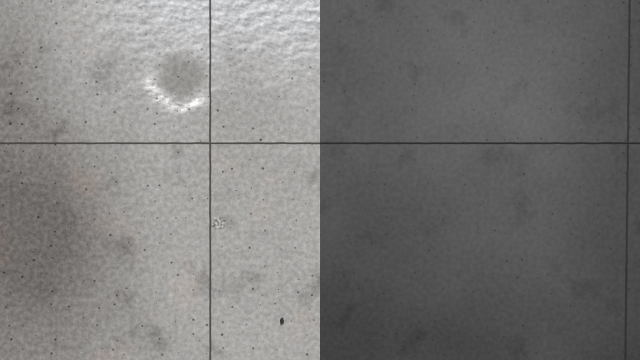
A Shadertoy shader for this texture:

```glsl
#define SPLIT_X 0.889
#define JOINT_Y 0.602
#define LIGHT_JOINT_X 0.584
#define DARK_JOINT_X 1.737
#define JOINT_WIDTH 0.0034
#define PIT_CELL 0.042
#define DENT_POS vec2(0.505, 0.795)
#define CHIP_POS vec2(0.609, 0.378)
#define CONCRETE_LIGHT vec3(0.665, 0.660, 0.650)
#define CONCRETE_STAIN vec3(0.440, 0.425, 0.415)
#define CONCRETE_GLOSS vec3(0.800, 0.805, 0.815)
#define CONCRETE_DARK vec3(0.345)

vec2 hash2(vec2 p) {
    vec3 q = fract(p.xyx * vec3(0.1031, 0.1030, 0.0973));
    q += dot(q, q.yzx + 33.33);
    return fract((q.xx + q.yz) * q.zy);
}

float gradAt(vec2 cell, vec2 offset) {
    float angle = 6.2832 * hash2(cell).x;
    return dot(vec2(cos(angle), sin(angle)), offset);
}

// Gradient noise, roughly -0.7 to 0.7
float noise(vec2 p) {
    vec2 i = floor(p), f = fract(p);
    vec2 u = f * f * f * (f * (f * 6.0 - 15.0) + 10.0);
    vec2 e = vec2(1.0, 0.0);
    return mix(mix(gradAt(i, f), gradAt(i + e, f - e), u.x),
               mix(gradAt(i + e.yx, f - e.yx), gradAt(i + e.xx, f - e.xx), u.x), u.y);
}

float fbm(vec2 p) {
    float sum = 0.0, amp = 0.6;
    for (int k = 0; k < 5; k++) {
        sum += amp * noise(p);
        p = mat2(1.6, 1.2, -1.2, 1.6) * p + 17.3;
        amp *= 0.55;
    }
    return sum;
}

float blob(vec2 p, vec2 centre, vec2 size) {
    vec2 d = (p - centre) / size;
    return exp(-dot(d, d));
}

// Antialiased line coverage for a signed distance
float joint(float d, float width, float px) {
    return 1.0 - smoothstep(0.5 * width - 0.5 * px, 0.5 * width + px, abs(d));
}

// Small dark pits, at most one per cell
float pits(vec2 p, float px) {
    vec2 cell = floor(p / PIT_CELL);
    vec2 rnd = hash2(cell + 71.0);
    vec2 d = (fract(p / PIT_CELL) - 0.2 - 0.6 * hash2(cell)) * PIT_CELL;
    float radius = mix(0.0008, 0.0030, rnd.y * rnd.y);
    return step(0.45, rnd.x) * (1.0 - smoothstep(radius - px, radius + px, length(d)));
}

vec3 lightConcrete(vec2 p, float cloud, float grain, float px) {
    vec2 q = p + 0.035 * vec2(fbm(p * 9.0), fbm(p * 9.0 + 40.0));

    // Broad stains and mottling
    float stain = 0.95 * blob(q, vec2(0.08, 0.40), vec2(0.25, 0.22))
                + 0.65 * blob(q, vec2(0.00, 0.08), vec2(0.34, 0.26))
                + 0.60 * blob(q, vec2(-0.02, 0.76), vec2(0.17, 0.25))
                + 0.30 * blob(q, vec2(0.33, 0.82), vec2(0.05, 0.07));
    float patches = smoothstep(0.08, 0.45, fbm(p * 7.0 + 5.0));
    stain += 0.40 * patches - 0.25 * cloud;
    vec3 col = mix(CONCRETE_LIGHT, CONCRETE_STAIN, clamp(stain, 0.0, 1.0));
    col += vec3(0.030, 0.006, -0.004) * smoothstep(0.1, 0.4, fbm(p * 5.0 + 90.0));

    // Glossy sheen over a pebbled relief
    float sheen = smoothstep(0.62, 1.02, p.y + 0.16 * cloud) * smoothstep(0.08, 0.50, p.x);
    float relief = fbm(p * vec2(24.0, 38.0)) - fbm((p + vec2(0.004, -0.007)) * vec2(24.0, 38.0));
    col = mix(col, CONCRETE_GLOSS, 0.85 * sheen);
    col += 0.28 * relief * (0.15 + sheen);

    // Worn dent with a bright lower rim
    vec2 d = q - DENT_POS;
    float dent = 1.0 - smoothstep(0.04, 0.085, length(d * vec2(1.0, 1.15)));
    col = mix(col, vec3(0.56, 0.55, 0.535), 0.80 * dent);
    float rim = exp(-pow((length(d) - 0.092) / 0.018, 2.0)) * smoothstep(0.1, 0.8, dot(normalize(d + 1e-4), vec2(-0.25, -0.97)));
    col += rim * (0.17 + 0.55 * relief);

    // Fine grain and pits
    col += 0.13 * grain;
    col *= 1.0 - 0.50 * pits(p, px) * (1.0 - 0.7 * sheen);

    // Chipped spot and a lone dark fleck
    vec2 c = p - CHIP_POS;
    float chip = 1.0 - smoothstep(0.012, 0.024, length(c) + 0.012 * noise(p * 90.0));
    col += chip * (0.42 * noise(p * 120.0 + 8.0) - 0.03);
    float fleck = length((p - vec2(0.783, 0.107)) * vec2(1.4, 0.8)) + 0.003 * noise(p * 150.0);
    return mix(col, vec3(0.22), 1.0 - smoothstep(0.005, 0.005 + 2.0 * px, fleck));
}

vec3 darkConcrete(vec2 p, float cloud, float grain, float px) {
    float shade = 0.055 * blob(p, vec2(1.38, 0.78), vec2(0.42, 0.36))
                - 0.050 * blob(p, vec2(0.95, 0.12), vec2(0.40, 0.38))
                - 0.055 * smoothstep(1.50, 1.80, p.x) - 0.035 * smoothstep(0.25, 0.0, p.y);
    shade += 0.045 * cloud - 0.035 * smoothstep(0.1, 0.45, fbm(p * 8.0 + 25.0)) + 0.045 * grain;
    return (CONCRETE_DARK + shade) * (1.0 - 0.22 * pits(p, px));
}

void mainImage(out vec4 fragColor, in vec2 fragCoord) {
    vec2 p = fragCoord / iResolution.xy * vec2(16.0 / 9.0, 1.0);
    float px = 1.0 / iResolution.y;
    float cloud = fbm(p * 3.5 + 3.0);
    float grain = fbm(p * 75.0);

    // Two floors side by side
    float side = smoothstep(-0.5 * px, 0.5 * px, p.x - SPLIT_X);
    vec3 col = mix(lightConcrete(p, cloud, grain, px), darkConcrete(p, cloud, grain, px), side);

    // Tile joints with slightly uneven edges
    float wobble = 0.0012 * noise(p * 30.0);
    float across = joint(p.y - JOINT_Y + wobble, JOINT_WIDTH, px);
    float left = joint(p.x - LIGHT_JOINT_X + wobble, JOINT_WIDTH, px) * (1.0 - side);
    float right = joint(p.x - DARK_JOINT_X - 0.012 * p.y + wobble, JOINT_WIDTH * 1.3, px) * side;
    float seam = max(across, max(left, 0.7 * right));
    col = mix(col, mix(vec3(0.25, 0.24, 0.23), vec3(0.15), side), 0.85 * seam);
    fragColor = vec4(clamp(col, 0.0, 1.0), 1.0);
}
```
